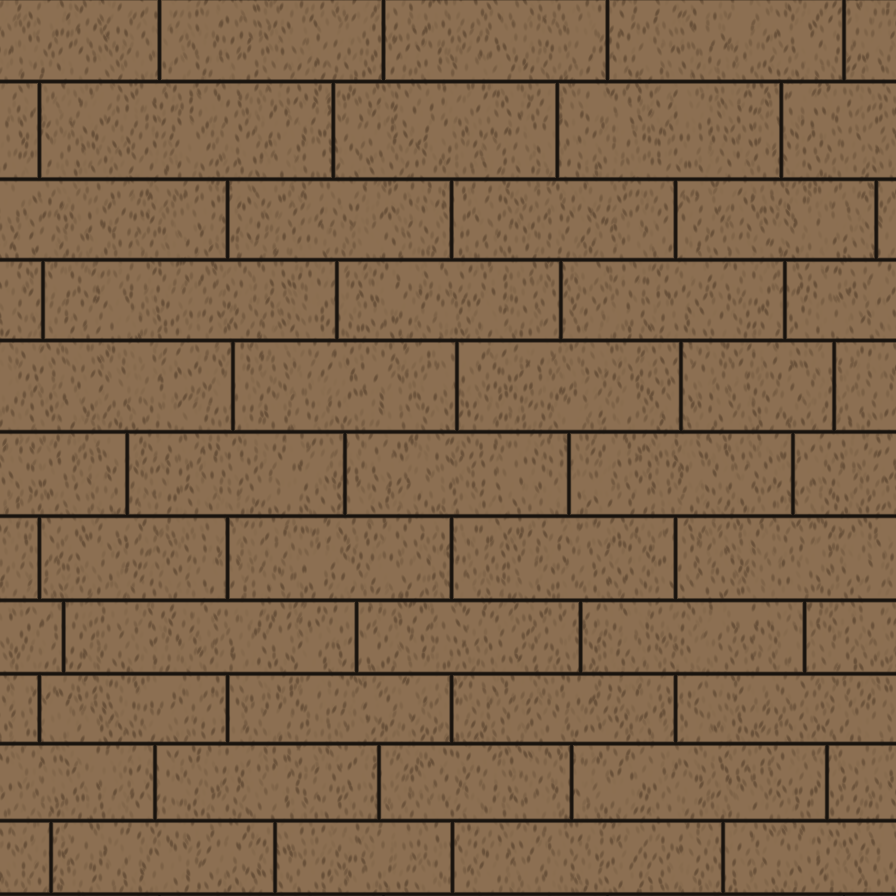
Write a Shadertoy shader that draws this texture.

```glsl
const vec3 STONE = vec3(0.55, 0.437, 0.32);
const vec3 FLECK = vec3(0.38, 0.29, 0.205);
const vec3 JOINT = vec3(0.095, 0.075, 0.055);
const float JOINT_HALF_WIDTH = 0.0021;
const float JOINT_SOFTNESS = 0.0013;
const vec2 GRAIN_CELLS = vec2(150.0, 96.0);
const vec2 FLECK_RADIUS = vec2(0.36, 0.46);
const float FLECK_SLANT = 1.3;
const int COURSES = 11;
const int STONES = 4;

// Per course, top to bottom: height, sideways shift, slip of its first joint
const vec3 COURSE[COURSES] = vec3[COURSES](
    vec3(0.091, -0.072, 0.014),
    vec3(0.109, 0.122, -0.078),
    vec3(0.090, 0.004, -0.026),
    vec3(0.090, 0.126, -0.078),
    vec3(0.102, 0.010, -0.079),
    vec3(0.094, 0.135, 0.007),
    vec3(0.094, 0.004, 0.040),
    vec3(0.082, 0.148, -0.077),
    vec3(0.078, 0.004, 0.040),
    vec3(0.086, 0.673, -0.035),
    vec3(0.082, 0.557, -0.052));

vec4 hash4(vec2 p) {
    vec4 q = fract(p.xyxy * vec4(0.1031, 0.1030, 0.0973, 0.1099));
    q += dot(q, q.wzxy + 33.33);
    return fract((q.xxyz + q.yzzw) * q.zywx);
}

// Distance between two positions on a repeating unit interval
float wrapDistance(float a, float b) {
    return abs(fract(a - b + 0.5) - 0.5);
}

// Distance to the nearest joint, with depth measured down from the top
float jointDistance(float x, float depth) {
    float d = 1.0;
    float edge = 0.0;
    vec3 course = COURSE[0];
    for (int i = 0; i < COURSES; i++) {
        float top = edge;
        edge += COURSE[i].x;
        d = min(d, wrapDistance(depth, edge));
        if (depth >= top && depth < edge) course = COURSE[i];
    }
    for (int i = 0; i < STONES; i++) {
        float joint = course.y + float(i) / float(STONES);
        if (i == 0) joint += course.z;
        d = min(d, wrapDistance(x, joint));
    }
    return d;
}

// Cellular grain: one slanted fleck of random strength per cell
float grain(vec2 p) {
    vec2 cell = floor(p);
    float shade = 0.0;
    for (int j = -1; j <= 1; j++) {
        for (int i = -1; i <= 1; i++) {
            vec2 id = cell + vec2(i, j);
            vec4 rnd = hash4(id + 7.0);
            vec2 o = p - id - rnd.xy;
            o.x += o.y * (rnd.z - 0.5) * FLECK_SLANT;
            float spot = 1.0 - smoothstep(0.3, 1.3, length(o / FLECK_RADIUS));
            shade = max(shade, spot * smoothstep(0.25, 1.0, rnd.w));
        }
    }
    return shade;
}

void mainImage(out vec4 fragColor, in vec2 fragCoord) {
    vec2 uv = fragCoord / iResolution.xy;
    float soft = max(JOINT_SOFTNESS, 0.7 / iResolution.y);

    vec3 color = mix(STONE, FLECK, 0.85 * grain(uv * GRAIN_CELLS));

    // Dark joints over the stone
    float d = jointDistance(uv.x, 1.0 - uv.y);
    float line = 1.0 - smoothstep(JOINT_HALF_WIDTH - soft, JOINT_HALF_WIDTH + soft, d);
    fragColor = vec4(mix(color, JOINT, line), 1.0);
}
```
